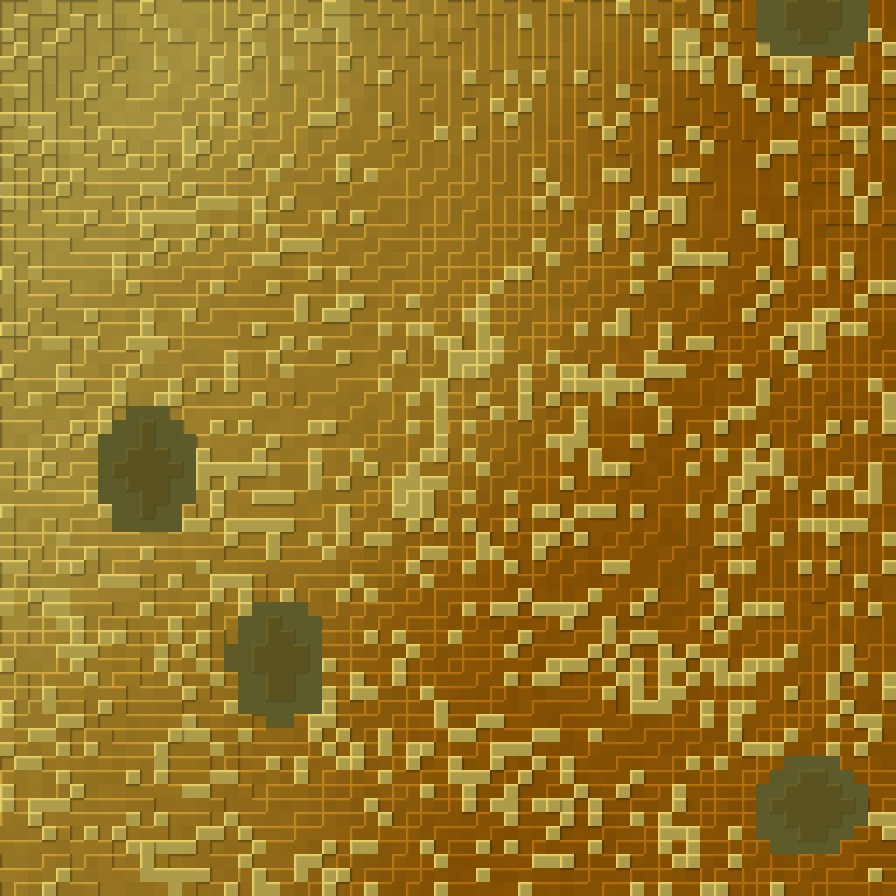
Give the GLSL for this texture, as a WebGL 1 fragment shader.

```glsl
precision highp float;
uniform vec2 u_resolution;

const float CELLS = 64.0;

float hash(vec2 c) {
  return fract(sin(dot(c, vec2(12.99, 78.23))) * 43758.5);
}

// 1 on light speckle tiles, clustered by crossed waves
float speckle(vec2 c) {
  vec2 p = c / CELLS;
  float density = 0.23 + 0.17 * sin(23.0 * p.x + 9.0 * p.y) * sin(17.0 * p.y - 11.0 * p.x);
  density *= 1.0 - 0.8 * smoothstep(0.22, 0.08, length((p - vec2(0.52, 0.9)) * vec2(1.0, 0.8)));
  return step(hash(c + 3.7), density);
}

// Stepped bowl around the upper left, roughened by waves and grain
float terrain(vec2 c) {
  vec2 p = c / CELLS;
  vec2 d = p - vec2(0.17, 0.91);
  float bowl = 0.8 * sqrt(dot(d, d) + 0.015);
  float waves = 0.035 * sin(9.0 * p.x + 4.0 * p.y) * sin(8.0 * p.y - 6.0 * p.x + 1.0);
  return floor(CELLS * (bowl + waves) + 0.5 * hash(c)) + speckle(c);
}

// x: rounded outline of the nearest spot (inside below 1), y: its diamond core
vec2 spot(vec2 c) {
  vec2 nearest = vec2(9.0);
  for (int i = 0; i < 4; i++) {
    float k = float(i);
    vec2 center = vec2(0.165 + 0.74 * smoothstep(0.6, 2.0, k),
                       fract(0.475 - 0.235 * k + 0.024 * k * k));
    vec2 size = mix(vec2(0.055, 0.07), vec2(0.06, 0.056), step(1.5, k));
    vec2 d = abs((c + 0.5) / CELLS - center) / size;
    float outline = dot(pow(d, vec2(2.4)), vec2(1.0));
    nearest = min(nearest, vec2(outline, d.x + d.y));
  }
  return nearest;
}

float core(vec2 c) {
  return step(spot(c).y, 0.72);
}

void main() {
  vec2 p = gl_FragCoord.xy / u_resolution;
  vec2 c = floor(p * CELLS);
  vec2 f = fract(p * CELLS);
  vec2 left = c - vec2(1.0, 0.0);
  vec2 above = c + vec2(0.0, 1.0);

  // Ground runs from tan through ochre to brown
  vec2 q = (c + 0.5) / CELLS;
  float ramp = q.x + 0.5 * (1.0 - q.y) + 0.05 * sin(13.0 * q.y - 5.0 * q.x);
  vec3 tan_ = vec3(0.64, 0.56, 0.24);
  vec3 ochre = vec3(0.58, 0.445, 0.12);
  vec3 brown = vec3(0.515, 0.315, 0.01);
  vec3 color = mix(tan_, ochre, smoothstep(0.15, 0.65, ramp));
  color = mix(color, brown, smoothstep(0.6, 0.98, ramp));
  color *= 0.97 + 0.06 * hash(c + 9.1);
  color = mix(color, vec3(0.68, 0.615, 0.29), speckle(c));

  // Height steps toward the light at the upper left
  float inSpot = step(spot(c).x, 1.0);
  float here = terrain(c);
  vec2 rise = vec2(here - terrain(left), here - terrain(above));
  if (inSpot > 0.5) {
    float hereCore = core(c);
    color = mix(vec3(0.37, 0.355, 0.165), vec3(0.355, 0.325, 0.12), hereCore);
    rise = vec2(hereCore - core(left), hereCore - core(above)) * 0.5;
  }
  rise = clamp(rise, -1.0, 1.0);

  // Bevel lines: bright on rising edges, dark on falling ones
  vec2 edge = 1.0 - smoothstep(0.06, 0.24, vec2(f.x, 1.0 - f.y));
  vec2 lit = edge * max(rise, 0.0);
  vec2 shade = edge * max(-rise, 0.0);
  float bright = max(lit.x, lit.y);
  float dark = max(shade.x, shade.y) * (1.0 - bright);
  color += bright * (color * 0.28 + vec3(0.04, 0.03, 0.04));
  color *= 1.0 - 0.27 * dark;

  gl_FragColor = vec4(color, 1.0);
}
```
